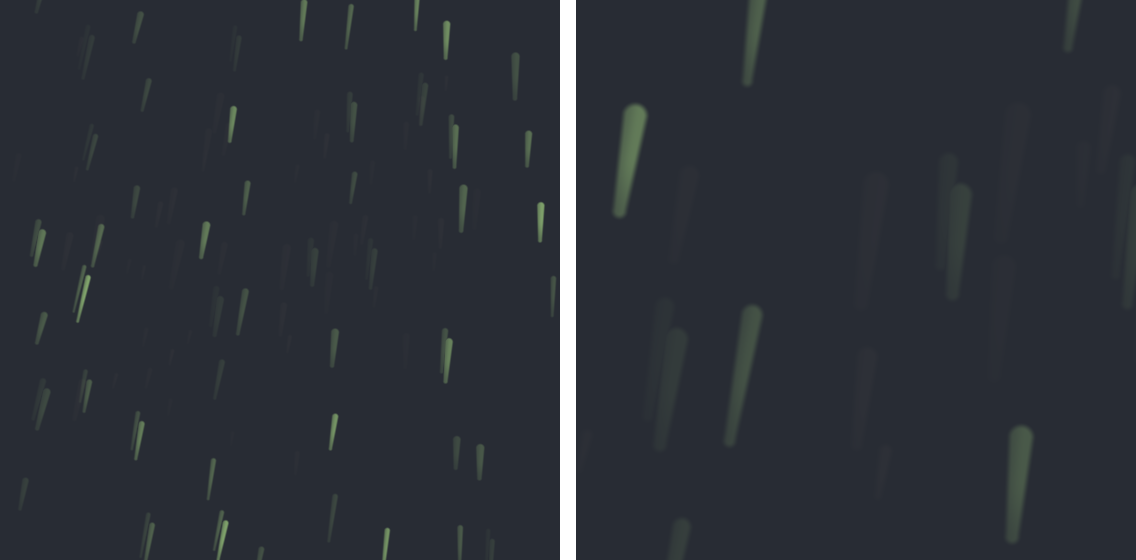
Left: the whole. Right: its middle third, enlarged.
Reproduce this pattern procedurally as a Shadertoy shader.

```glsl
const vec3 NIGHT = vec3(0.157, 0.173, 0.204);
const vec3 MIST = vec3(0.180, 0.190, 0.217);
const vec3 LEAF = vec3(0.510, 0.650, 0.425);

const int COLUMNS = 10;
const int DROPS = 5;
const int MIST_STREAKS = 46;

float hash(float n, float salt) {
    vec2 p = fract(vec2(n * 0.1031, salt * 0.1137) + 0.37);
    p += dot(p, p.yx + 33.33);
    return fract((p.x + p.y) * p.x * 17.31 + p.y * 91.7);
}

// Streaks lean to the right on the left side and stand upright on the right
float leanAt(float x, float jitter) {
    return mix(0.25, 0.02, x) + 0.10 * (jitter - 0.5);
}

// Soft tapered brush mark: wide head, thinner and paler tail
float streak(vec2 p, float lean, float halfLength, float halfWidth, float blur) {
    vec2 dir = normalize(vec2(lean, 1.0));
    float along = dot(p, dir);
    float across = dot(p, vec2(dir.y, -dir.x));
    float t = along / halfLength;
    float radius = halfWidth * mix(0.55, 1.0, clamp(0.5 + 0.6 * t, 0.0, 1.0));
    float overrun = max(abs(along) - halfLength + radius, 0.0);
    float d = length(vec2(across, overrun)) - radius;
    float body = smoothstep(blur, -blur, d);
    float side = mix(0.70, 1.0, smoothstep(-halfWidth, 0.4 * halfWidth, across));
    return body * side * mix(0.65, 1.0, smoothstep(-1.0, 0.1, t));
}

// Pale marks gathered around the middle
float mistLayer(vec2 uv, float blur) {
    float cover = 0.0;
    for (int i = 0; i < MIST_STREAKS; i++) {
        float id = float(i) + 211.0;
        vec2 spread = vec2(hash(id, 1.0) + hash(id, 2.0),
                           hash(id, 3.0) + hash(id, 4.0)) - 1.0;
        vec2 center = vec2(0.49, 0.57) + spread * vec2(0.50, 0.40);
        float size = hash(id, 5.0);
        float mark = streak(uv - center, leanAt(center.x, hash(id, 6.0)),
                            mix(0.012, 0.048, size), mix(0.003, 0.0085, size), blur);
        cover = max(cover, mark * mix(0.5, 1.0, hash(id, 7.0)));
    }
    return cover;
}

// Green marks falling in loose columns, some with a dim echo
float leafLayer(vec2 uv, float blur) {
    float cover = 0.0;
    for (int c = 0; c < COLUMNS; c++) {
        float column = float(c);
        float baseX = (column + 0.15 + 0.7 * hash(column, 11.0)) / float(COLUMNS);
        float startY = hash(column, 12.0);
        for (int j = 0; j < DROPS; j++) {
            float id = column * 7.0 + float(j) + 31.0;
            float y = fract(startY + 0.135 * float(j) + 0.07 * hash(id, 13.0));
            float drift = mix(0.04, -0.12, baseX) * (y - 0.5);
            vec2 center = vec2(baseX + drift + 0.035 * (hash(id, 14.0) - 0.5),
                               mix(-0.02, 1.02, y));
            float lean = leanAt(center.x, hash(id, 15.0));
            float halfLength = mix(0.029, 0.044, hash(id, 16.0));
            float halfWidth = mix(0.0045, 0.0075, hash(id, 17.0));
            float glow = mix(0.12, 1.0, pow(hash(id, 18.0), 1.5));
            glow *= mix(0.55, 1.0, smoothstep(0.05, 0.30, length(center - 0.5)));

            vec2 p = uv - center;
            cover = max(cover, glow * streak(p, lean, halfLength, halfWidth, blur));

            float echo = 0.45 * glow * step(0.65, hash(id, 19.0));
            vec2 shift = vec2(-0.007, 0.018);
            cover = max(cover, echo * streak(p - shift, lean, halfLength, 0.8 * halfWidth, blur));
        }
    }
    return cover;
}

void mainImage(out vec4 fragColor, in vec2 fragCoord) {
    vec2 uv = fragCoord / iResolution.xy;
    float blur = max(0.0022, 1.0 / iResolution.y);
    vec3 color = mix(NIGHT, MIST, mistLayer(uv, blur));
    color = mix(color, LEAF, leafLayer(uv, blur));
    fragColor = vec4(color, 1.0);
}
```
